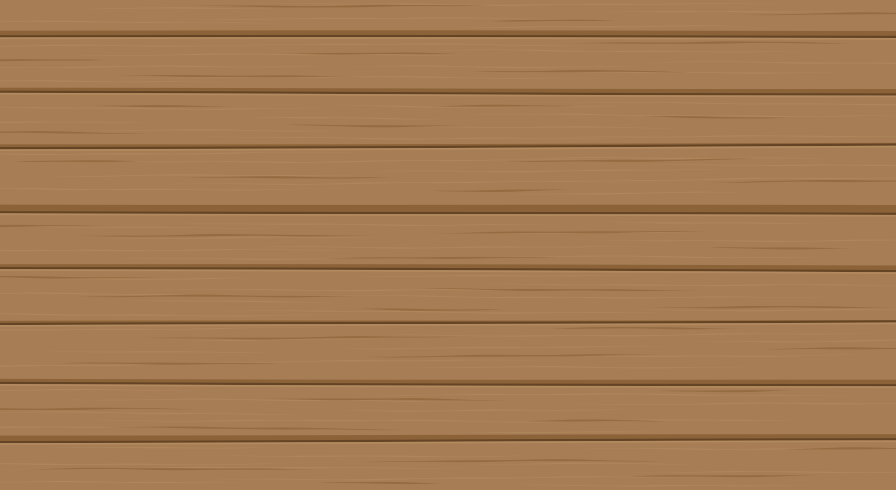
Write a Shadertoy shader that draws this texture.

```glsl
// Nine horizontal brown wooden planks with bevelled seams and fine wavy grain.

const vec3 WOOD  = vec3(0.65, 0.49, 0.33);
const vec3 LIGHT = vec3(0.71, 0.55, 0.38);
const vec3 GRAIN = vec3(0.56, 0.40, 0.23);
const vec3 BEVEL = vec3(0.55, 0.385, 0.22);
const vec3 SEAM  = vec3(0.39, 0.265, 0.14);

const int SEAMS = 8;
const int DARK_STREAKS = 5;
const int LIGHT_STREAKS = 10;

// Each seam: height at the left edge, rise towards the right, bevel width
const vec3 seams[SEAMS] = vec3[SEAMS](
    vec3(0.926, -0.001, 0.012), vec3(0.812, -0.005, 0.010),
    vec3(0.697,  0.007, 0.006), vec3(0.567, -0.004, 0.017),
    vec3(0.453, -0.006, 0.010), vec3(0.338,  0.006, 0.005),
    vec3(0.218, -0.005, 0.010), vec3(0.098,  0.005, 0.012));

float hash(vec2 p) {
    vec3 q = fract(vec3(p.xyx) * vec3(0.1031, 0.1030, 0.0973));
    q += dot(q, q.yzx + 33.33);
    return fract((q.x + q.y) * q.z);
}

// Share of a pixel at height y that lies between lo and hi
float band(float y, float lo, float hi, float px) {
    return clamp((min(y + 0.5 * px, hi) - max(y - 0.5 * px, lo)) / px, 0.0, 1.0);
}

// Gentle bend of the grain
float wave(float x, float phase) {
    return 0.0014 * sin(x * 7.0 + phase) + 0.0007 * sin(x * 19.0 + phase * 2.3);
}

float seamHeight(vec3 seam, float x) {
    return seam.x + seam.y * x + 0.0006 * sin(x * 5.0 + seam.x * 40.0);
}

// Thin streak, tapered to both ends
float streak(vec2 p, vec2 center, float halfLength, float halfWidth, float phase, float px) {
    float t = (p.x - center.x) / halfLength;
    float w = halfWidth * max(0.0, 1.0 - t * t);
    w *= 0.8 + 0.2 * sin(p.x * 31.0 + phase);
    return band(p.y - center.y - wave(p.x, phase), -w, w, px);
}

// Streaks spread over one plank; p.y is the depth below its top edge
float streaks(vec2 p, float plank, int count, vec2 lengths, float halfWidth,
              float seed, float aspect, float px) {
    float cover = 0.0;
    for (int k = 0; k < count; k++) {
        vec2 key = vec2(float(k) * 7.0 + seed, plank * 13.0 + seed);
        float row = (float(k) + hash(key)) / float(count);
        float column = fract(float(k) * 0.618 + hash(vec2(plank, seed)));
        vec2 center = vec2(column * aspect, mix(0.010, 0.098, row));
        float halfLength = mix(lengths.x, lengths.y, hash(key + 3.7));
        float phase = 6.28 * hash(key + 8.1);
        cover = max(cover, streak(p, center, halfLength, halfWidth, phase, px));
    }
    return cover;
}

void mainImage(out vec4 fragColor, in vec2 fragCoord) {
    float px = 1.0 / iResolution.y;
    float aspect = iResolution.x * px;
    vec2 p = fragCoord * px;
    float across = p.x / aspect;

    // Find the plank and its top edge
    float plank = 0.0;
    float top = 1.042;
    for (int i = 0; i < SEAMS; i++) {
        float y = seamHeight(seams[i], across);
        if (p.y < y) {
            plank += 1.0;
            top = y;
        }
    }

    // Grain
    vec2 local = vec2(p.x, top - p.y);
    float pale = streaks(local, plank, LIGHT_STREAKS, vec2(0.2, 0.6), 0.0014, 5.0, aspect, px);
    float dark = streaks(local, plank, DARK_STREAKS, vec2(0.12, 0.32), 0.0022, 41.0, aspect, px);
    vec3 color = mix(WOOD, LIGHT, 0.6 * pale);
    color = mix(color, GRAIN, 0.75 * dark);

    // Seams: bevel above, dark gap, lit edge below
    for (int i = 0; i < SEAMS; i++) {
        float d = p.y - seamHeight(seams[i], across);
        float bevel = seams[i].z - 0.6 * seams[i].y * (across - 0.5);
        color = mix(color, BEVEL, band(d, 0.0, bevel, px));
        color = mix(color, SEAM, band(d, -0.002, 0.0025, px));
        color = mix(color, LIGHT, 0.85 * band(d, -0.0055, -0.002, px));
    }

    fragColor = vec4(color, 1.0);
}
```
